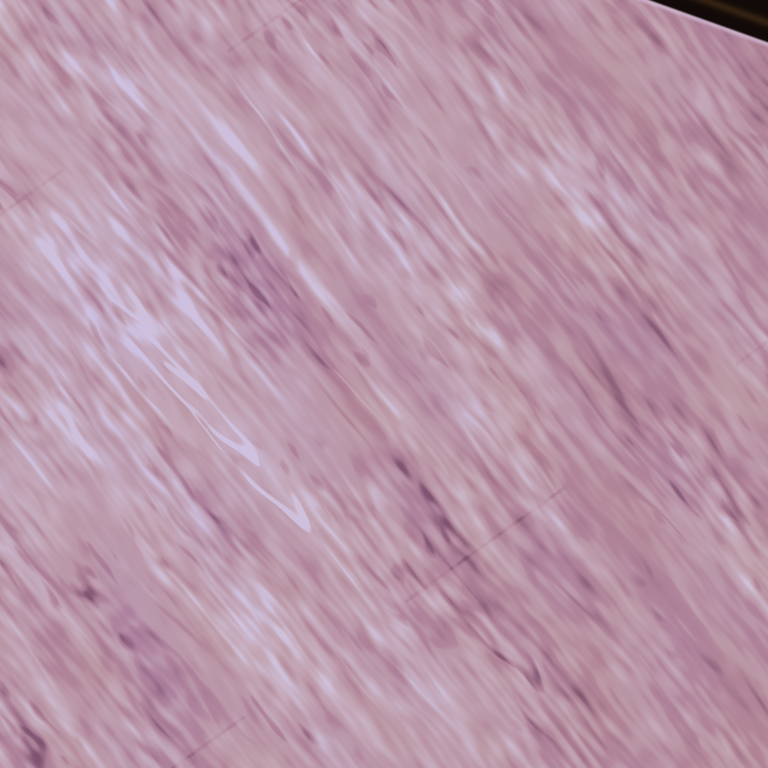
Give the GLSL for this texture, as a WebGL 2 fragment shader.

```glsl
#version 300 es
precision highp float;

uniform vec2 u_resolution;
out vec4 fragColor;

float hash(vec2 p) {
  vec3 q = fract(vec3(p.xyx) * 0.1031);
  q += dot(q, q.yzx + 33.33);
  return fract((q.x + q.y) * q.z);
}

vec2 gradient(vec2 cell) {
  float angle = 6.2832 * hash(cell);
  return vec2(cos(angle), sin(angle));
}

float noise(vec2 p) {
  vec2 i = floor(p), f = fract(p);
  vec2 w = f * f * f * (f * (f * 6.0 - 15.0) + 10.0);
  vec2 e = vec2(1.0, 0.0);
  float low = mix(dot(gradient(i), f), dot(gradient(i + e.xy), f - e.xy), w.x);
  float high = mix(dot(gradient(i + e.yx), f - e.yx), dot(gradient(i + 1.0), f - 1.0), w.x);
  return mix(low, high, w.y);
}

// Soft elliptical patch; x runs across the grain, y along it
float patchAt(vec2 q, vec2 center, vec2 radius) {
  vec2 d = (q - center) / radius;
  return exp(-dot(d, d));
}

float grain(vec2 q) {
  float broad = noise(q * vec2(7.0, 2.2) + 11.0);
  float bands = noise(q * vec2(24.0, 3.2) + 37.0);
  float fibres = noise(q * vec2(62.0, 7.0) + 71.0);
  float hairs = noise(q * vec2(120.0, 16.0) + 19.0);
  float mottle = noise(q * vec2(58.0, 30.0) + 53.0);
  float strength = clamp(1.0 + 1.4 * noise(q * vec2(9.0, 4.0) + 5.0), 0.5, 1.6);
  return 0.36 * broad + 0.34 * bands + strength * (0.38 * fibres + 0.36 * hairs + 0.25 * mottle);
}

// Thin lines along the zero crossings of stretched noise, broken up along their length
float veins(vec2 q, vec2 scale, float seed) {
  float line = 1.0 - smoothstep(0.02, 0.13, abs(noise(q * scale + seed)));
  return line * smoothstep(-0.05, 0.3, noise(q * vec2(13.0, 6.0) + seed * 1.7));
}

float paleStreaks(vec2 q) {
  float sum = 1.1 * patchAt(q, vec2(0.71, -0.27), vec2(0.006, 0.17));
  for (int i = 0; i < 20; i++) {
    vec2 id = vec2(float(i), 5.0);
    vec2 center = vec2(mix(0.3, 0.92, hash(id)), mix(-0.6, 0.0, hash(id + 17.0)));
    vec2 size = vec2(mix(0.003, 0.006, hash(id + 31.0)), mix(0.04, 0.12, hash(id + 47.0)));
    sum += mix(0.3, 0.75, hash(id + 61.0)) * patchAt(q, center, size);
  }
  return sum;
}

// Nested pointed growth rings, measured from the tip of the outermost one
float rings(vec2 q, float period) {
  q.x += 0.008 * noise(q * vec2(20.0, 14.0) + 3.0);
  float u = q.y + 6.5 * (sqrt(q.x * q.x + 0.00004) - 0.0063);
  float phase = fract(u / period + 0.5) - 0.5;
  float line = smoothstep(-0.3, -0.06, phase) * (1.0 - smoothstep(0.0, 0.12, phase));
  float reach = mix(0.03, 0.016, smoothstep(-0.004, 0.004, q.x));
  float worn = smoothstep(-0.35, 0.15, noise(q * vec2(40.0, 12.0) + 7.0));
  return line * worn * (1.0 - smoothstep(0.015, 0.03, u)) * smoothstep(-0.5, -0.25, q.y)
    * (1.0 - smoothstep(0.4 * reach, reach, abs(q.x)));
}

// Butt joints, staggered from one plank to the next
float joints(vec2 q) {
  float plank = floor((q.x - 0.03) / 0.26);
  float offset = q.y - 0.165 - 0.715 * (plank - 2.0) - 0.05 * (q.x - 0.68);
  float along = abs(fract(offset / 1.43 + 0.5) - 0.5) * 1.43;
  return (1.0 - smoothstep(0.0005, 0.004, along)) * (0.7 + noise(q * 40.0));
}

vec3 woodColor(float tone) {
  vec3 color = mix(vec3(0.5, 0.33, 0.44), vec3(0.69, 0.515, 0.60), smoothstep(-0.55, 0.13, tone));
  color = mix(color, vec3(0.733, 0.595, 0.655), smoothstep(0.1, 0.38, tone));
  color = mix(color, vec3(0.765, 0.655, 0.718), smoothstep(0.36, 0.66, tone));
  return mix(color, vec3(0.81, 0.755, 0.86), smoothstep(0.6, 1.05, tone));
}

void main() {
  vec2 p = gl_FragCoord.xy / u_resolution;
  vec2 q = vec2(dot(p, vec2(0.78, 0.62)), dot(p, vec2(0.62, -0.78)));
  q.x += 0.008 * noise(q * vec2(5.0, 4.0)) + 0.003 * noise(q * vec2(18.0, 16.0) + 9.0);

  // Wood grain under a broad fall of light from the left
  float sheen = patchAt(p, vec2(0.18, 0.62), vec2(0.36, 0.4));
  float tone = 0.35 + grain(q) + 0.22 * sheen - 0.09 * smoothstep(0.5, 1.0, p.x);
  tone += 0.55 * paleStreaks(q);
  tone += (0.12 + 0.34 * sheen) * veins(q, vec2(36.0, 3.0), 23.0);
  tone -= 0.26 * veins(q, vec2(30.0, 4.5), 67.0);

  // Short dark pores
  float pores = smoothstep(0.22, 0.5, noise(q * vec2(75.0, 20.0) + 41.0));
  tone -= 0.4 * pores * smoothstep(-0.1, 0.3, noise(q * vec2(8.0, 5.0) + 29.0));

  // Growth rings, pale and dark
  tone += 0.75 * rings(q - vec2(0.508, 0.004), 0.11);
  tone -= 0.55 * rings(q - vec2(0.613, 0.355), 0.13) * smoothstep(0.18, 0.26, q.y);

  // Knots and stained patches
  float rough = max(0.0, 0.75 + 1.8 * noise(q * vec2(80.0, 32.0)));
  float stain = patchAt(q, vec2(0.63, -0.29), vec2(0.045, 0.12));
  stain += patchAt(q, vec2(0.24, 0.0), vec2(0.04, 0.16));
  float knot = patchAt(q, vec2(0.23, -0.112), vec2(0.016, 0.024));
  knot += patchAt(q, vec2(0.054, 0.005), vec2(0.012, 0.028));
  knot += patchAt(q, vec2(0.65, 0.08), vec2(0.009, 0.085));
  tone -= rough * (0.26 * stain + 0.7 * knot) + 0.2 * joints(q);

  // Violet and rose drift
  vec3 color = woodColor(tone);
  float tint = 0.7 * noise(q * vec2(14.0, 6.0) + 91.0) + 0.4 * stain + 0.3 * sheen;
  color += tint * vec3(-0.01, -0.005, 0.035);

  // Dark trim across the upper right corner
  float edge = dot(p, vec2(0.336, 0.942)) - 1.226;
  color = mix(color, vec3(0.83, 0.75, 0.85), 0.7 * smoothstep(-0.008, -0.002, edge));
  vec3 trim = mix(vec3(0.07, 0.04, 0.03), vec3(0.2, 0.13, 0.07), patchAt(vec2(edge), vec2(0.024), vec2(0.008)));
  color = mix(color, trim, smoothstep(-0.002, 0.002, edge));
  fragColor = vec4(color, 1.0);
}
```
